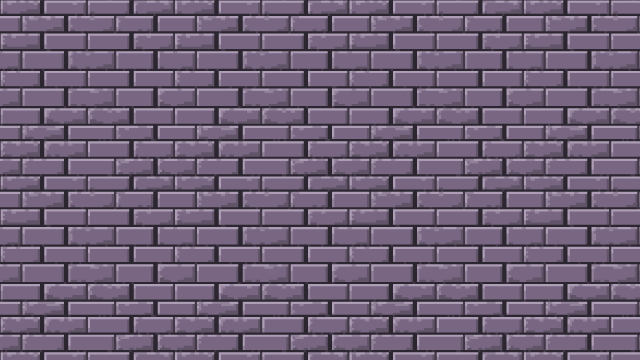
A Shadertoy shader for this texture:

```glsl
// A wall of bevelled violet bricks in chunky pixel-art cells, with dark joints.
// One tile of ten courses, four bricks each, repeats over the canvas; each brick
// is clean or worn by its own hash, and a grid of samples smooths the edges.

const vec2  TILE   = vec2(0.4845, 0.4884);  // tile size in canvas heights
const vec2  ORIGIN = vec2(0.6620, 0.6565);  // upper left corner of one tile
const float CELLS  = 80.0;                  // cells along a tile side
const int   COURSES = 10;
const int   SAMPLES = 4;                    // samples per axis

// Top of each course and left side of each upright joint, in cells
const float COURSE_TOP[11] = float[11](0.0, 7.0, 15.0, 23.0, 30.0, 38.0,
                                       46.0, 55.0, 63.0, 72.0, 80.0);
const vec4 EVEN_JOINTS = vec4(0.0, 23.0, 41.0, 60.0);
const vec4 ODD_JOINTS  = vec4(10.0, 30.0, 50.0, 69.0);

// Wear of a fully worn brick
const float CHIPPED_TOP    = 0.35;  // share of the top bevel worn down
const float CHIPPED_FACE   = 0.16;  // share of marks below the top bevel
const float CHIPPED_BOTTOM = 0.25;  // share of marks along the bottom
const float RAGGED_LEFT    = 0.50;  // share of marks beside the left bevel
const float CORNER_REACH   = 8.0;   // longest shaded corner in cells
const float MORTAR_WEAR    = 0.06;  // share of paler cells in level joints

const vec3 FACE      = vec3(0.47, 0.40, 0.51);
const vec3 SHADE     = vec3(0.38, 0.33, 0.41);
const vec3 MORTAR    = vec3(0.17, 0.15, 0.19);
const vec3 HIGHLIGHT = vec3(0.68, 0.62, 0.71);
const vec3 SOFT_EDGE = vec3(0.57, 0.51, 0.60);
const vec3 JOINT     = vec3(0.26, 0.22, 0.28);

float hash(vec2 p) {
    vec3 q = fract(p.xyx * vec3(0.1031, 0.1030, 0.0973));
    q += dot(q, q.yzx + 33.33);
    return fract((q.x + q.y) * q.z);
}

// Colour of one cell of a brick face; both arguments are in cells
vec3 brickColor(vec2 p, vec2 size, vec2 cell, vec2 seed) {
    vec2 toEnd = size - 1.0 - p;              // cells to the right and bottom
    float wear = smoothstep(0.25, 0.85, hash(seed + 37.0));
    float grain = hash(cell + 17.0);
    float chip = hash(vec2(floor(cell.x * 0.5), cell.y) + 51.0);
    vec3 color = FACE;

    // Shaded bottom, reaching in from both corners, and right side
    vec2 reach = 1.0 + floor(CORNER_REACH * wear * vec2(hash(seed + 3.0), 1.0));
    reach -= 3.0 * toEnd.y;
    bool corner = p.x < reach.x || toEnd.x < reach.y;
    if (toEnd.y < 2.0 && corner) color = SHADE;
    if (toEnd.y < 1.0 && chip < CHIPPED_BOTTOM * wear) color = SHADE;
    if (toEnd.x < 1.0) color = SHADE;

    // Lit left side, brightest near the top
    float brightLength = 2.0 + floor(4.0 * hash(seed + 21.0));
    if (p.x < 1.0) color = p.y < brightLength ? HIGHLIGHT : SOFT_EDGE;
    else if (p.x < 2.0 && toEnd.y > 0.0 && grain < RAGGED_LEFT * wear)
        color = SOFT_EDGE;

    // Lit top with chips
    if (p.y < 1.0) color = chip < CHIPPED_TOP * wear ? SOFT_EDGE : HIGHLIGHT;
    else if (p.y < 2.0 && toEnd.x > 0.0 && chip < CHIPPED_FACE * wear)
        color = SOFT_EDGE;
    return color;
}

// Colour of the wall at a cell of the tile, counted from its upper left
vec3 wallColor(vec2 cell) {
    // Course that holds the cell
    int course = 0;
    for (int i = 1; i < COURSES; i++)
        if (cell.y >= COURSE_TOP[i]) course = i;
    float top = COURSE_TOP[course];
    float height = COURSE_TOP[course + 1] - top;

    // Nearest upright joint to the left
    vec4 joints = course % 2 == 0 ? EVEN_JOINTS : ODD_JOINTS;
    int brick = 0;
    float along = CELLS;
    for (int i = 0; i < 4; i++) {
        float d = mod(cell.x - joints[i], CELLS);
        if (d < along) { along = d; brick = i; }
    }
    float pitch = mod(joints[(brick + 1) % 4] - joints[brick], CELLS);
    float jointWidth = 1.0 + float((brick + course + 1) % 2);

    // Level joint, upright joint, then brick
    if (cell.y < top + 1.0)
        return hash(cell + 73.0) < MORTAR_WEAR ? JOINT : MORTAR;
    if (along < jointWidth)
        return jointWidth > 1.0 ? MORTAR : JOINT;
    vec2 p = vec2(along - jointWidth, cell.y - top - 1.0);
    vec2 size = vec2(pitch - jointWidth, height - 1.0);
    return brickColor(p, size, cell, vec2(float(brick), float(course)) * 7.0);
}

void mainImage(out vec4 fragColor, in vec2 fragCoord) {
    vec3 sum = vec3(0.0);
    for (int y = 0; y < SAMPLES; y++)
        for (int x = 0; x < SAMPLES; x++) {
            vec2 offset = (vec2(x, y) + 0.5) / float(SAMPLES) - 0.5;
            vec2 uv = (fragCoord + offset) / iResolution.y;
            vec2 tile = (uv - ORIGIN) * vec2(1.0, -1.0) / TILE;
            sum += wallColor(floor(fract(tile) * CELLS));
        }
    fragColor = vec4(sum / float(SAMPLES * SAMPLES), 1.0);
}
```
